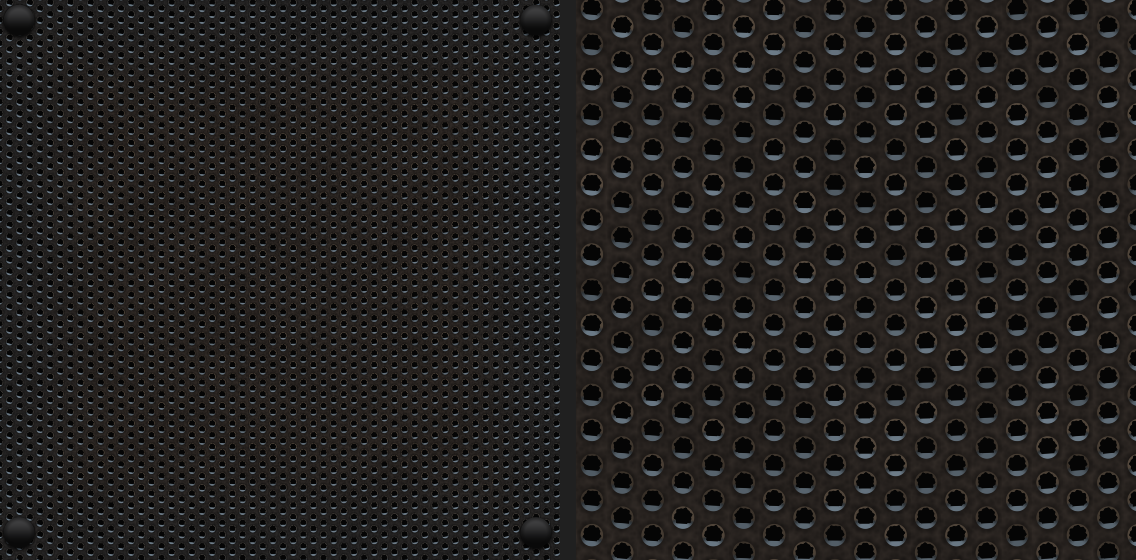
Left: the whole. Right: its middle third, enlarged.
A WebGL 1 fragment shader for this texture:

```glsl
precision highp float;
// Dark perforated metal plate with staggered holes and four corner rivets.

uniform vec2 u_resolution;

const float PITCH = 0.02088;              // vertical hole spacing
const float COLUMN_RATIO = 0.866;         // column spacing / pitch
const vec2 FIRST_HOLE = vec2(0.0354, 0.0036);
const float OPENING_RADIUS = 0.32;        // in pitches
const float VOID_RADIUS = 0.25;           // in pitches
const float RIVET_RADIUS = 0.0273;

const vec3 PLATE_DARK = vec3(0.115, 0.100, 0.091);
const vec3 PLATE_LIGHT = vec3(0.205, 0.178, 0.160);
const vec3 RIM_BROWN = vec3(0.285, 0.245, 0.205);
const vec3 STEEL_DARK = vec3(0.17, 0.19, 0.205);
const vec3 STEEL_LIGHT = vec3(0.43, 0.49, 0.54);
const vec3 VOID_COLOR = vec3(0.018);

float hash(vec2 p) {
  p = fract(p * vec2(0.1031, 0.1137));
  p += dot(p, p.yx + 33.33);
  return fract((p.x + p.y) * p.x * 17.0);
}

// Distance to the nearest scattered point.
float cellular(vec2 p) {
  vec2 cell = floor(p);
  vec2 local = fract(p);
  float nearest = 1.5;
  for (int y = -1; y <= 1; y++) {
    for (int x = -1; x <= 1; x++) {
      vec2 offset = vec2(float(x), float(y));
      vec2 id = cell + offset + 20.0;
      vec2 point = offset + vec2(hash(id), hash(id + 71.7));
      nearest = min(nearest, length(point - local));
    }
  }
  return nearest;
}

// Coverage of the inside of a signed distance, softened over one pixel.
float inside(float dist, float pixel) {
  return 1.0 - smoothstep(-0.6 * pixel, 0.6 * pixel, dist);
}

// Mottled metal, cooler toward the borders.
vec3 plateColor(vec2 p, float border) {
  float grain = 0.6 * cellular(p * 170.0) + 0.4 * cellular(p * 310.0 + 9.0);
  float cloud = 0.5 + 0.25 * (sin(p.x * 23.0 + 2.0 * sin(p.y * 17.0))
                            + sin(p.y * 29.0 + 2.0 * sin(p.x * 13.0)));
  vec3 color = mix(PLATE_DARK, PLATE_LIGHT, clamp(grain * 0.9 + cloud * 0.16, 0.0, 1.0));
  return mix(color, vec3(dot(color, vec3(0.33))) * vec3(0.88, 0.9, 0.93), border * 0.7);
}

// Punched hole: shaded wall, lit lower lip and ragged black void.
vec3 addHole(vec3 color, vec2 q, vec2 id, vec2 lightDir, float border, float pixel) {
  float radius = length(q);
  float seed = hash(id + 40.0);
  float facing = dot(q / max(radius, 0.001), lightDir);

  // Shallow dimple around the opening.
  color *= mix(0.76, 1.0, smoothstep(OPENING_RADIUS, 0.5, radius));

  // Brown upper rim turning into a cool lower highlight.
  float shine = smoothstep(0.35, 0.95, facing) * (0.55 + 0.45 * seed + 0.35 * border);
  vec3 steel = mix(STEEL_DARK, STEEL_LIGHT, clamp(shine, 0.0, 1.0));
  vec3 rim = mix(RIM_BROWN * (0.75 + 0.4 * seed), STEEL_DARK, border * 0.5);
  vec3 wall = mix(rim, steel, smoothstep(0.1, 0.5, facing));
  color = mix(color, wall, inside(radius - OPENING_RADIUS, pixel));

  // The void is rough above and cut flat along the lit lip.
  float angle = atan(q.y, q.x);
  float ragged = 0.016 * sin(angle * 7.0 + seed * 6.28) + 0.01 * sin(angle * 13.0 + seed * 19.0);
  float voidDist = length(q + lightDir * 0.025) - VOID_RADIUS - ragged;
  voidDist = max(voidDist, dot(q, lightDir) - 0.165 - 0.025 * (seed - 0.5));
  return mix(color, VOID_COLOR, inside(voidDist, pixel));
}

// Domed rivet lit from above, with a soft contact shadow.
vec3 addRivet(vec3 color, vec2 p, vec2 center, float pixel) {
  vec2 q = (p - center) / RIVET_RADIUS;
  float radius = length(q);
  color *= mix(0.35, 1.0, smoothstep(0.92, 1.22, length(q + vec2(0.0, 0.08))));
  float light = smoothstep(-0.75, 0.85, q.y) * (1.0 - 0.45 * smoothstep(0.65, 1.0, radius));
  vec3 dome = mix(vec3(0.035), vec3(0.25, 0.25, 0.255), light);
  return mix(color, dome, inside(radius - 1.0, pixel / RIVET_RADIUS));
}

void main() {
  vec2 p = gl_FragCoord.xy / u_resolution;
  float pixel = 1.0 / min(u_resolution.x, u_resolution.y);
  vec2 fromCenter = abs(p - 0.5) * 2.0;
  float border = smoothstep(0.55, 1.0, max(fromCenter.x, fromCenter.y));

  // Staggered columns: every other one is shifted by half a pitch.
  vec2 grid = (p - FIRST_HOLE) / PITCH;
  float column = floor(grid.x / COLUMN_RATIO + 0.5);
  float shift = 0.5 * mod(column, 2.0);
  float row = floor(grid.y - shift + 0.5);
  vec2 local = grid - vec2(column * COLUMN_RATIO, row + shift);

  vec2 lightDir = normalize(vec2((p.x - 0.5) * 0.6, -1.0));
  vec3 color = plateColor(p, border);
  color = addHole(color, local, vec2(column, row), lightDir, border, pixel / PITCH);

  vec2 rivetCenter = mix(vec2(0.034, 0.049), vec2(0.957, 0.964), step(0.5, p));
  color = addRivet(color, p, rivetCenter, pixel);
  gl_FragColor = vec4(color, 1.0);
}
```
